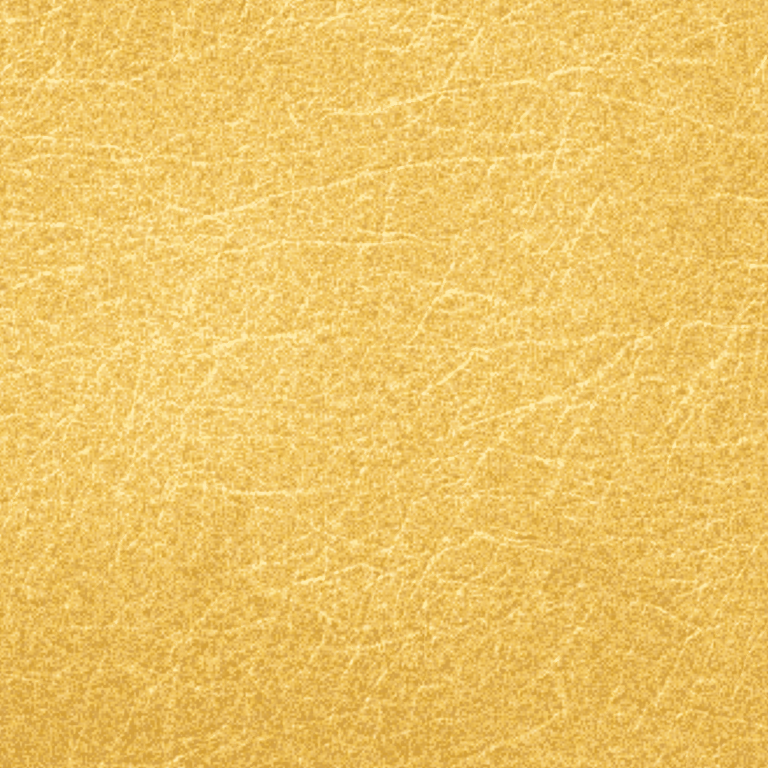
Write a three.js fragment shader that draws this texture.

```glsl
// Gold metallic leather: embossed wrinkles under a top light, with fine glittering grain.
varying vec2 vUv;

vec2 hash2(vec2 p) {
  vec3 q = fract(p.xyx * vec3(0.1031, 0.1030, 0.0973));
  q += dot(q, q.yzx + 33.33);
  return fract((q.xx + q.yz) * q.zy);
}

// Smooth value noise with two independent channels
vec2 noise2(vec2 p) {
  vec2 i = floor(p);
  vec2 f = fract(p);
  f = f * f * (3.0 - 2.0 * f);
  return mix(mix(hash2(i), hash2(i + vec2(1.0, 0.0)), f.x),
             mix(hash2(i + vec2(0.0, 1.0)), hash2(i + 1.0), f.x), f.y);
}

vec2 rotate(vec2 p, float angle) {
  float c = cos(angle);
  float s = sin(angle);
  return vec2(c * p.x + s * p.y, c * p.y - s * p.x);
}

// Creases along the borders of stretched Voronoi cells, with width in canvas units
float crease(vec2 p, float angle, vec2 scale, float width) {
  vec2 q = rotate(p, angle) * scale + 20.0;
  vec2 cell = floor(q);
  vec2 nearest = vec2(8.0);
  vec2 second = vec2(9.0);
  for (int y = -1; y <= 1; y++) {
    for (int x = -1; x <= 1; x++) {
      vec2 id = cell + vec2(float(x), float(y));
      vec2 d = id + 0.1 + 0.8 * hash2(id) - q;
      if (dot(d, d) < dot(nearest, nearest)) {
        second = nearest;
        nearest = d;
      } else if (dot(d, d) < dot(second, second)) {
        second = d;
      }
    }
  }
  float gap = dot(second, second) - dot(nearest, nearest);
  float border = gap / (2.0 * length((second - nearest) * scale) + 0.001);
  return exp(-border * border / (width * width));
}

// Patches where a layer of creases fades in and out
float patches(vec2 p, float scale) {
  return smoothstep(0.3, 0.7, noise2(p * scale + 7.0).x);
}

// Combined crease depth: long folds, slanted folds, then fine wrinkles
float wrinkles(vec2 p) {
  vec2 w = p + 0.055 * (noise2(p * 5.0) - 0.5);
  w += 0.016 * (noise2(p * 19.0 + 3.0) - 0.5);
  w += 0.005 * (noise2(p * 55.0 + 9.0) - 0.5);
  float depth = 0.85 * crease(w, 0.14, vec2(3.2, 10.0), 0.0036) * (0.35 + 0.65 * patches(p, 6.0));
  depth += 0.60 * crease(w + 0.37, -0.16, vec2(6.0, 15.0), 0.0032) * patches(p + 2.0, 8.0);
  depth += 0.65 * crease(w, 1.08, vec2(5.0, 16.0), 0.0032) * patches(p + 4.0, 7.0);
  depth += 0.55 * crease(w, 1.45, vec2(13.0, 24.0), 0.0030) * patches(p + 6.0, 10.0);
  depth += 0.45 * crease(w, 0.25, vec2(17.0, 33.0), 0.0032) * (0.4 + 0.6 * patches(p, 12.0));
  depth += 0.34 * crease(w, 0.85, vec2(36.0, 54.0), 0.0030) * patches(p + 8.0, 15.0);
  return depth;
}

// Surface height: soft pebbles cut by the creases
float height(vec2 p, float depth) {
  return 0.75 * noise2(p * vec2(48.0, 60.0)).x + 0.3 * noise2(p * 105.0).y - depth;
}

void main() {
  vec2 p = vUv;

  // Emboss towards the light, which stands above and a little to the left
  vec2 toLight = 0.0021 * vec2(-0.45, 0.89);
  float depthNear = wrinkles(p + toLight);
  float depthFar = wrinkles(p - toLight);
  float relief = height(p - toLight, depthFar) - height(p + toLight, depthNear);
  relief *= relief > 0.0 ? 1.0 : 0.65;
  float sheen = 0.5 * (depthNear + depthFar);

  // Broad light: a glow left of centre, darker towards the bottom
  vec2 fromGlow = (p - vec2(0.32, 0.64)) * vec2(1.0, 1.3);
  float broad = 0.15 * exp(-5.0 * dot(fromGlow, fromGlow));
  broad -= 0.12 * smoothstep(0.5, 0.0, p.y);
  broad += 0.12 * (noise2(p * 4.0 + 5.0).y - 0.5);

  // Metallic grain
  vec2 grain = noise2(p * 330.0) - 0.5;
  vec2 coarseGrain = noise2(p * 170.0 + 40.0) - 0.5;
  float glitter = 0.58 * grain.x + 0.26 * coarseGrain.x;

  float tone = clamp(0.39 + 0.33 * relief + 0.17 * sheen + broad + glitter, 0.0, 1.0);

  vec3 shadowGold = vec3(0.835, 0.635, 0.245);
  vec3 midGold = vec3(0.945, 0.775, 0.385);
  vec3 paleGold = vec3(1.0, 0.925, 0.66);
  vec3 color = mix(shadowGold, midGold, smoothstep(0.0, 0.55, tone));
  color = mix(color, paleGold, smoothstep(0.42, 1.05, tone));
  color += vec3(0.0, 0.015, 0.10) * (grain.y + 0.5 * coarseGrain.y);

  gl_FragColor = vec4(color, 1.0);
}
```
